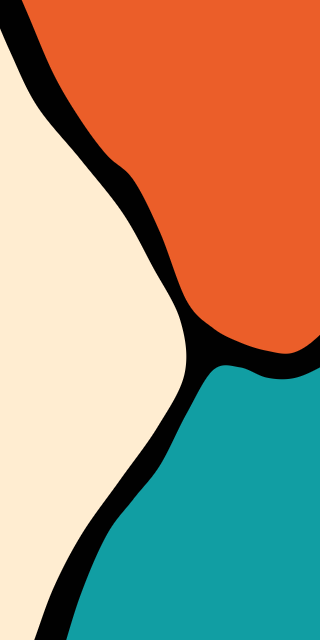
This background is drawn by a Shadertoy shader. Its source:

```glsl
// Three flat organic fields (cream, orange, teal) parted by a flowing black band.
// Each border is a smooth cubic curve through evenly spaced heights; a field is
// filled on one side of its curve and blended over black with a one-pixel edge.

// Catmull-Rom curve over t in 0..1, with one guide knot beyond each end
float curve(float knots[15], float t) {
    float s = clamp(t, 0.0, 1.0) * 12.0;
    int i = min(int(s), 11);
    float f = s - float(i);
    float a = knots[i], b = knots[i + 1], c = knots[i + 2], d = knots[i + 3];
    return b + 0.5 * f * (c - a + f * (2.0 * a - 5.0 * b + 4.0 * c - d
             + f * (3.0 * (b - c) + d - a)));
}

// Coverage of the positive side of a border
float fill(float side) {
    float pixel = length(vec2(dFdx(side), dFdy(side)));
    return clamp(side / max(pixel, 1e-5) + 0.5, 0.0, 1.0);
}

void mainImage(out vec4 fragColor, in vec2 fragCoord) {
    vec2 uv = fragCoord / iResolution.xy;

    // Right border of the cream field, from bottom to top
    float creamEdge = curve(float[15](0.047, 0.107, 0.169, 0.257, 0.375,
        0.493, 0.577, 0.563, 0.477, 0.384, 0.253, 0.117, 0.034, -0.036, -0.1), uv.y);

    // Lower border of the orange field, from left to right
    float orangeEdge = curve(float[15](1.17, 1.078, 0.982, 0.885, 0.814,
        0.758, 0.719, 0.637, 0.53, 0.487, 0.465, 0.452, 0.449, 0.477, 0.531), uv.x);

    // Upper border of the teal field, from left to right
    float tealEdge = curve(float[15](-0.3, -0.237, -0.152, -0.0625, 0.068,
        0.164, 0.22, 0.273, 0.354, 0.422, 0.426, 0.41, 0.409, 0.426, 0.453), uv.x);

    // Fields over the black band
    vec3 color = vec3(0.004);
    color = mix(color, vec3(1.0, 0.93, 0.82), fill(creamEdge - uv.x));
    color = mix(color, vec3(0.92, 0.37, 0.16), fill(uv.y - orangeEdge));
    color = mix(color, vec3(0.065, 0.62, 0.64), fill(tealEdge - uv.y));
    fragColor = vec4(color, 1.0);
}
```
